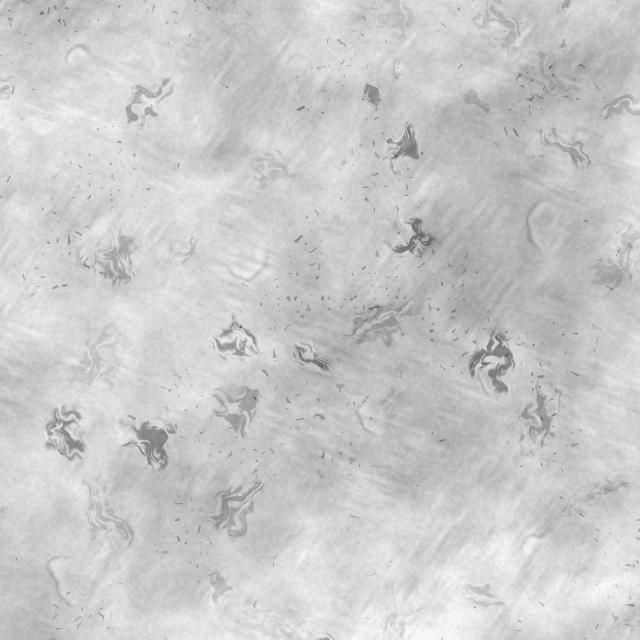
Write a WebGL 2 fragment shader that draws this texture.

```glsl
#version 300 es
precision highp float;
// Pale worn plaster: cloudy greys, fine grain, brushed dark scuffs, pits and faint ridges.

uniform vec2 u_resolution;
out vec4 outColor;

const float BASE_TONE = 0.826;
const float CLOUD_SCALE = 3.4;
const float CLOUD_CONTRAST = 0.40;
const float MOTTLE_SCALE = 17.0;
const float MOTTLE_CONTRAST = 0.19;
const float GRAIN_SCALE = 210.0;
const float GRAIN_CONTRAST = 0.07;
const float BRUSH_CONTRAST = 0.15;
const float SCUFF_CELLS = 7.5;
const float SCUFF_SHARE = 0.55;
const float SCUFF_DEPTH = 0.27;
const float PIT_CELLS = 58.0;
const float PIT_DEPTH = 0.24;
const float RIDGE_CELLS = 4.0;
const float RIDGE_DEPTH = 0.10;

float hash(vec2 cell, float seed) {
  uvec2 q = uvec2(ivec2(cell)) * uvec2(1597u, 3571u);
  uint h = (q.x ^ (q.y << 7)) + uint(seed) * 7919u;
  h = (h ^ (h >> 15)) * 73244475u;
  h = (h ^ (h >> 13)) * 73244475u;
  h ^= h >> 16;
  return float(h & 65535u) / 65535.0;
}

float noise(vec2 p) {
  vec2 i = floor(p), f = fract(p);
  f = f * f * (3.0 - 2.0 * f);
  float low = mix(hash(i, 1.0), hash(i + vec2(1, 0), 1.0), f.x);
  float high = mix(hash(i + vec2(0, 1), 1.0), hash(i + vec2(1, 1), 1.0), f.x);
  return mix(low, high, f.y);
}

mat2 rotation(float a) {
  return mat2(cos(a), sin(a), -sin(a), cos(a));
}

float fbm(vec2 p, int octaves) {
  float sum = 0.0, weight = 0.5, total = 0.0;
  mat2 turn = 2.03 * rotation(0.65);
  for (int i = 0; i < octaves; i++) {
    sum += weight * noise(p);
    total += weight;
    weight *= 0.55;
    p = turn * p + 13.7;
  }
  return sum / total;
}

// Directional hairs inside soft patches; each patch has its own angle.
float scuffs(vec2 uv) {
  vec2 p = uv * SCUFF_CELLS;
  vec2 warp = vec2(fbm(uv * 24.0 + 5.0, 3), fbm(uv * 24.0 + 47.0, 3)) - 0.5;
  float tone = 0.0;
  for (int y = -1; y <= 1; y++) for (int x = -1; x <= 1; x++) {
    vec2 cell = floor(p) + vec2(x, y);
    if (hash(cell, 2.0) > SCUFF_SHARE) continue;
    vec2 center = cell + 0.15 + 0.7 * vec2(hash(cell, 3.0), hash(cell, 4.0));
    vec2 d = rotation(6.283 * hash(cell, 5.0)) * (p - center + 0.5 * warp);
    float radius = mix(0.2, 0.5, hash(cell, 6.0));
    float body = 1.0 - length(d * vec2(0.9, 1.35)) / radius;
    if (body <= 0.0) continue;
    float hairs = fbm(d * vec2(7.0, 19.0) + 31.0 * hash(cell, 7.0), 3);
    float strength = mix(0.2, 1.0, pow(hash(cell, 8.0), 1.6));
    float ink = smoothstep(0.0, 0.42, 0.55 * body + 1.5 * (hairs - 0.56));
    float edge = smoothstep(0.0, 0.35, body);
    float fleck = smoothstep(0.55, 0.75, 1.0 - hairs);
    tone += strength * edge * (0.07 * fleck - SCUFF_DEPTH * ink - 0.03);
  }
  return max(tone, -0.34);
}

// Small irregular pits gathered into clusters.
float pits(vec2 uv) {
  vec2 p = uv * PIT_CELLS + 0.9 * vec2(noise(uv * 95.0), noise(uv * 95.0 + 60.0));
  vec2 cell = floor(p);
  vec2 center = 0.35 + 0.3 * vec2(hash(cell, 11.0), hash(cell, 12.0));
  vec2 d = rotation(3.14 * hash(cell, 13.0)) * (fract(p) - center);
  float radius = mix(0.08, 0.25, hash(cell, 14.0));
  float spot = 1.0 - smoothstep(radius * 0.45, radius + 0.07, length(d * vec2(1.0, 1.5)));
  float cluster = smoothstep(0.54, 0.74, fbm(uv * 7.0 + 81.0, 3));
  float present = step(hash(cell, 15.0), 0.02 + 0.6 * cluster);
  return spot * present * mix(0.3, 1.0, hash(cell, 16.0));
}

// Partial curved trowel ridges: a shaded rim beside a pale inner lip.
float ridges(vec2 uv) {
  vec2 p = uv * RIDGE_CELLS + 0.16 * (vec2(fbm(uv * 16.0, 3), fbm(uv * 16.0 + 9.0, 3)) - 0.5);
  vec2 cell = floor(p);
  vec2 center = 0.4 + 0.2 * vec2(hash(cell, 21.0), hash(cell, 22.0));
  vec2 d = rotation(6.283 * hash(cell, 23.0)) * (fract(p) - center) * vec2(1.0, 1.3);
  float gap = length(d) - mix(0.1, 0.24, hash(cell, 24.0));
  float arc = smoothstep(0.35, 0.95, d.x / (length(d) + 0.001));
  float rim = exp(-pow(gap / 0.014, 2.0));
  float lip = exp(-pow((gap + 0.035) / 0.03, 2.0));
  return arc * step(hash(cell, 25.0), 0.5) * (0.6 * lip - rim);
}

// Long faint bristle marks in two crossing directions.
float brushing(vec2 uv) {
  float rising = fbm(rotation(-0.9) * uv * vec2(22.0, 22.0) * 1.0, 2);
  float steep = fbm(rotation(-0.95) * uv * 1.0 * 1.0 * mat2(24.0, 0.0, 0.0, 120.0), 2) - 0.5;
  float flat_ = fbm((rotation(0.35) * uv) * vec2(26.0, 130.0) + 70.0, 2) - 0.5;
  float region = smoothstep(0.4, 0.65, fbm(uv * 5.0 + 33.0, 3));
  return mix(steep, flat_, region) * smoothstep(0.3, 0.7, rising);
}

void main() {
  vec2 uv = gl_FragCoord.xy / u_resolution.y;
  vec2 drift = vec2(fbm(uv * 4.0 + 3.0, 4), fbm(uv * 4.0 + 29.0, 4)) - 0.5;
  float tone = BASE_TONE;
  tone += CLOUD_CONTRAST * (fbm(uv * CLOUD_SCALE + 1.2 * drift + 17.0, 6) - 0.5);
  tone += MOTTLE_CONTRAST * (fbm(uv * MOTTLE_SCALE + 2.0 * drift, 5) - 0.5);
  tone += GRAIN_CONTRAST * (fbm(uv * GRAIN_SCALE, 2) - 0.5);
  tone += BRUSH_CONTRAST * brushing(uv);
  tone += RIDGE_DEPTH * ridges(uv);
  tone += scuffs(uv) - PIT_DEPTH * pits(uv);
  outColor = vec4(vec3(clamp(tone, 0.38, 0.97)), 1.0);
}
```
